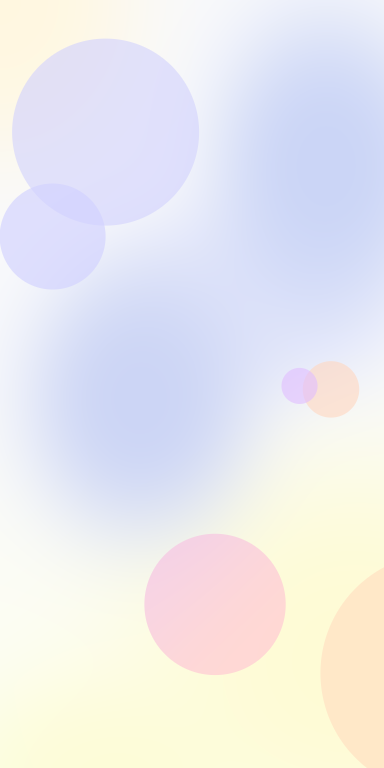
Reproduce this background procedurally as a WebGL 2 fragment shader.

```glsl
#version 300 es
precision highp float;

uniform vec2 u_resolution;
out vec4 fragColor;

// Soft elliptical falloff: 1 at the center, fading to 0 past the radii
float glow(vec2 p, vec2 center, vec2 radii) {
    float d = length((p - center) / radii);
    return exp(-d * d * d);
}

// Translucent disc with a one-pixel smooth edge
vec3 disc(vec3 base, vec2 p, vec2 center, float radius, vec3 tint, float alpha) {
    float d = length(p - center) - radius;
    float coverage = clamp(0.5 - d * u_resolution.x, 0.0, 1.0);
    return mix(base, tint, alpha * coverage);
}

void main() {
    // Canvas units: width is 1, y points up
    vec2 p = gl_FragCoord.xy / u_resolution.x;

    // Near-white base, cooler toward the top
    vec3 color = mix(vec3(0.99, 0.993, 0.955), vec3(0.975, 0.978, 0.985), smoothstep(0.2, 1.1, p.y));

    // Warm glows in the corners
    color = mix(color, vec3(1.0, 0.97, 0.88), glow(p, vec2(0.0, 2.0), vec2(0.36, 0.42)));
    color = mix(color, vec3(0.99, 0.99, 0.85), glow(p, vec2(0.25, -0.05), vec2(0.4, 0.3)));
    color = mix(color, vec3(0.995, 0.985, 0.835), glow(p, vec2(0.92, 0.28), vec2(0.6, 0.54)));

    // Periwinkle clouds, joined by a lavender bridge
    color = mix(color, vec3(0.845, 0.865, 0.985), 0.6 * glow(p, vec2(0.66, 1.22), vec2(0.36, 0.27)));
    color = mix(color, vec3(0.795, 0.835, 0.965), glow(p, vec2(0.85, 1.57), vec2(0.3, 0.4)));
    color = mix(color, vec3(0.8, 0.835, 0.96), glow(p, vec2(0.365, 0.96), vec2(0.3, 0.36)));

    // Lavender pair
    color = disc(color, p, vec2(0.275, 1.656), 0.2435, vec3(0.83, 0.83, 0.99), 0.65);
    color = disc(color, p, vec2(0.137, 1.384), 0.138, vec3(0.82, 0.82, 1.0), 0.65);

    // Small peach and violet pair
    color = disc(color, p, vec2(0.862, 0.986), 0.0735, vec3(1.0, 0.84, 0.75), 0.6);
    color = disc(color, p, vec2(0.78, 0.995), 0.047, vec3(0.88, 0.74, 1.0), 0.6);

    // Pink disc, turning from mauve to coral along its diagonal
    float warmth = smoothstep(-0.2, 0.15, dot(p - vec2(0.56, 0.426), vec2(0.7, -0.7)));
    vec3 pink = mix(vec3(0.965, 0.78, 0.89), vec3(1.0, 0.8, 0.83), warmth);
    color = disc(color, p, vec2(0.56, 0.426), 0.184, pink, 0.75);

    // Large peach disc cut by the right edge
    color = disc(color, p, vec2(1.147, 0.247), 0.3125, vec3(1.0, 0.89, 0.77), 0.8);

    fragColor = vec4(color, 1.0);
}
```
